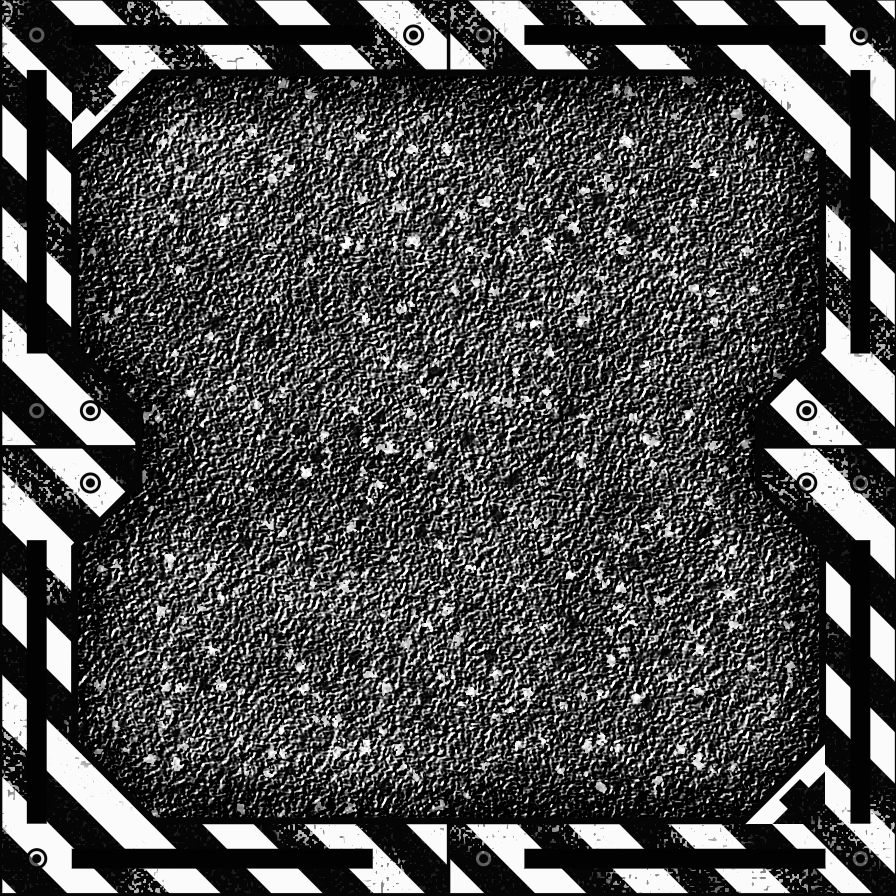
A Shadertoy shader for this texture map:

```glsl
// The canvas is UNITS design units wide; y runs downward in design space.
const float UNITS = 768.0;
const vec2 CENTER = vec2(384.5, 383.0);
const float STRIPE_PERIOD = 87.5;
const float INK = 0.02;
const float PAINT = 0.985;

float hash(vec2 p) {
    vec3 q = fract(vec3(p.xyx) * 0.1031);
    q += dot(q, q.yzx + 33.33);
    return fract((q.x + q.y) * q.z);
}

float valueNoise(vec2 p) {
    vec2 i = floor(p), f = fract(p);
    f = f * f * (3.0 - 2.0 * f);
    float low = mix(hash(i), hash(i + vec2(1, 0)), f.x);
    float high = mix(hash(i + vec2(0, 1)), hash(i + vec2(1, 1)), f.x);
    return mix(low, high, f.y);
}

// Signed distance to sparse cellular blobs, in cell units.
float flakes(vec2 p, float density, float radius) {
    vec2 cell = floor(p);
    float d = 1.0;
    for (int y = -1; y <= 1; y++)
    for (int x = -1; x <= 1; x++) {
        vec2 id = cell + vec2(x, y);
        vec2 site = id + vec2(hash(id + 7.1), hash(id + 31.7));
        float size = radius * (0.5 + hash(id + 53.3));
        float blob = length(p - site) - size;
        if (hash(id + 91.9) < density) d = min(d, blob);
    }
    return d;
}

float fill(float d, float aa) { return 1.0 - smoothstep(-0.5 * aa, 0.5 * aa, d); }

float boxDistance(vec2 p, vec2 halfSize) {
    vec2 q = abs(p) - halfSize;
    return length(max(q, 0.0)) + min(max(q.x, q.y), 0.0);
}

// Chamfered opening with a tab cut in from the left and right.
float openingDistance(vec2 a) {
    float hole = max(max(a.x, a.y) - 323.0, (a.x + a.y - 577.0) * 0.7071);
    float tab = max(268.0 - a.x, (238.0 - a.x + a.y) * 0.7071);
    return max(hole, -tab);
}

float relief(vec2 p) {
    vec2 q = vec2(p.x + 0.35 * p.y, p.y - 0.2 * p.x);
    return 0.55 * valueNoise(q * vec2(0.36, 0.27)) + 0.6 * valueNoise(q * 0.54 + 17.0);
}

// Embossed grit with bright chips and dark pits.
float gritFloor(vec2 p, float edge, float aa) {
    float slope = relief(p) - relief(p + vec2(2.0, 1.4));
    float patches = valueNoise(p * 0.012) + valueNoise(p * 0.05) - 1.0;
    float shade = 0.22 * (1.0 - smoothstep(0.0, 60.0, edge));
    float v = smoothstep(-0.17, 0.5, slope + 0.1 * patches - shade);
    float rough = 0.45 * (valueNoise(p * 0.42) - 0.5);
    float chip = flakes(p / 16.0, 0.26, 0.17) + rough;
    float pit = flakes(p / 23.0 + 40.0, 0.2, 0.17) + rough * 0.5;
    v = mix(v, INK, 0.85 * fill(pit, 0.12));
    float chipLight = 0.7 + 0.4 * valueNoise(p * 0.4 + 9.0);
    return mix(v, chipLight, fill(chip, aa / 16.0 + 0.04) * (1.0 - 2.0 * shade));
}

// Stripe offset of each of the four panels.
float panelOffset(vec2 side, float diagonal) {
    if (side.y < 0.0) return side.x < 0.0 ? 65.0 : 73.0;
    if (side.x < 0.0) return 14.0;
    return diagonal < 0.0 ? 65.0 : 30.0;
}

// Diagonal hazard paint, worn in places.
float hazardPaint(vec2 p, vec2 a, float aa) {
    vec2 side = p - CENTER;
    float diagonal = p.x - p.y;
    float phase = (diagonal - panelOffset(side, diagonal)) / STRIPE_PERIOD;
    float across = abs(fract(phase + 0.5) - 0.5) * STRIPE_PERIOD;
    float white = fill((across - 22.0) * 0.7071, aa);

    // Two opposite corners carry a notched cross band over a dark triangle.
    if (side.x * side.y > 0.0) {
        float reach = a.x + a.y;
        float notch = fill(max(abs(diagonal) - 18.0, 586.0 - reach) * 0.7071, aa);
        if (max(a.x, a.y) < 323.0 && reach > 560.0)
            white = fill((reach - 601.0) * 0.7071, aa);
        white *= 1.0 - notch;
    }

    float wear = smoothstep(0.48, 0.8, valueNoise(p * 0.024 + 5.0));
    float specks = smoothstep(0.72, 0.9, valueNoise(p * 0.5) + 0.14 * wear);
    float scuff = smoothstep(0.86, 0.96, valueNoise(p * 0.4 + 60.0) + 0.06 * wear);
    return mix(INK + 0.6 * specks * (0.15 + wear), PAINT - 0.45 * scuff * wear, white);
}

float rivet(float base, vec2 p, float aa) {
    float r = length(p);
    float v = mix(base, INK, fill(r - 9.0, aa));
    return mix(v, 0.35 + 0.6 * base, fill(abs(r - 5.2) - 1.3, aa));
}

void mainImage(out vec4 fragColor, in vec2 fragCoord) {
    vec2 uv = fragCoord / iResolution.xy;
    vec2 p = vec2(uv.x, 1.0 - uv.y) * UNITS;
    vec2 side = p - CENTER;
    vec2 a = abs(side);
    float aa = 1.4 * UNITS / iResolution.y;
    float opening = openingDistance(a);

    // Painted frame, slots, rivets and panel seams.
    float frame = hazardPaint(p, a, aa);
    float slots = min(boxDistance(a - vec2(194.0, 353.0), vec2(129.0, 8.5)),
                      boxDistance(a - vec2(353.0, 201.5), vec2(8.5, 121.5)));
    frame = mix(frame, INK * 0.3, fill(slots, aa));
    frame = rivet(frame, a - vec2(353.0, 353.0), aa);
    frame = rivet(frame, a - vec2(307.0, 31.0), aa);
    bool crossed = side.x * side.y > 0.0;
    if (crossed || side.x > 0.0) frame = rivet(frame, a - vec2(30.0, 353.0), aa);
    if (crossed) frame = rivet(frame, a - vec2(353.0, 31.0), aa);
    frame = mix(frame, INK, fill(min(a.x, a.y) - 1.5, aa));
    frame = mix(frame, INK, fill(382.5 - max(a.x, a.y), aa));

    // Grit floor inside a dark rim.
    float grit = gritFloor(p, -opening, aa);
    float value = mix(frame, grit, fill(opening, aa));
    value = mix(value, INK, fill(abs(opening + 2.5) - 3.0, aa));
    fragColor = vec4(vec3(clamp(value, 0.0, 1.0)), 1.0);
}
```
